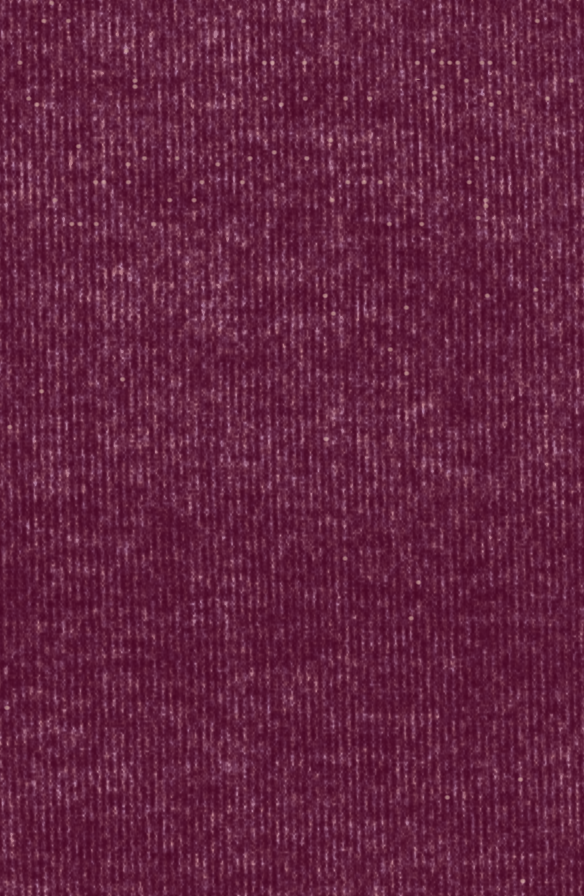
A WebGL 1 fragment shader for this texture:

```glsl
precision highp float;
// Fine-ribbed plum knit with heathered fibres, soft streaks and tiny glints.

uniform vec2 u_resolution;

#define RIBS 72.0          // ribs across
#define ROWS 150.0         // stitch rows down
#define LEAN 0.03          // sideways drift of the ribs over the height
#define RIB_DEPTH 0.42     // contrast between ridge and groove
#define STITCH_DEPTH 0.18  // contrast along each ridge
#define FIBRE 1.25         // heathered fibre contrast
#define STREAK 0.55        // horizontal yarn streak contrast
#define CLOUD 0.25         // broad tonal variation
#define GLINT 0.65         // brightness of the sparkling stitches
#define DARK vec3(0.270, 0.005, 0.125)
#define PALE vec3(0.700, 0.475, 0.565)
#define GOLD vec3(0.840, 0.680, 0.640)

const float TAU = 6.2831853;

float hash(vec2 p) {
  vec3 q = fract(vec3(p.xyx) * 0.1031);
  q += dot(q, q.yzx + 33.33);
  return fract((q.x + q.y) * q.z);
}

// Smooth value noise, centred on zero
float noise(vec2 p) {
  vec2 cell = floor(p);
  vec2 f = fract(p);
  f = f * f * (3.0 - 2.0 * f);
  float low = mix(hash(cell), hash(cell + vec2(1.0, 0.0)), f.x);
  float high = mix(hash(cell + vec2(0.0, 1.0)), hash(cell + vec2(1.0, 1.0)), f.x);
  return mix(low, high, f.y) - 0.5;
}

// Sparse bright stitches, gathered in a few rows towards the top
float glint(vec2 knit, float height) {
  vec2 cell = floor(knit);
  float upper = smoothstep(0.6, 0.95, height);
  float rowIsShiny = step(0.9, hash(vec2(cell.y, 71.0)));
  float chance = 0.003 + 0.006 * upper + 0.13 * upper * rowIsShiny;
  float lit = step(1.0 - chance, hash(cell + 19.0));
  float dist = length((fract(knit) - 0.5) * vec2(1.0, 0.85));
  return lit * (1.0 - smoothstep(0.12, 0.45, dist));
}

void main() {
  vec2 uv = gl_FragCoord.xy / u_resolution;

  // Knit coordinates: one unit per rib and per stitch row
  float bend = LEAN * uv.y + 0.006 * noise(uv * vec2(3.0, 4.0));
  vec2 knit = vec2((uv.x + bend) * RIBS, uv.y * ROWS);
  float rib = floor(knit.x);
  float stagger = hash(vec2(rib, 5.0));

  // Rounded ridges and the loops along them
  float ridge = -cos(TAU * knit.x);
  float loops = cos(TAU * (knit.y + stagger + 0.25 * ridge));
  float tone = RIB_DEPTH * (1.0 + 0.6 * noise(knit * vec2(0.3, 0.12))) * ridge;
  tone += STITCH_DEPTH * loops * (0.5 + 0.5 * ridge);
  tone += 0.2 * (stagger - 0.5);

  // Heather: short upright fibres, fine specks, streaks and broad patches
  tone += FIBRE * noise(knit * vec2(2.2, 0.9));
  tone += 0.8 * FIBRE * noise(knit * vec2(4.3, 2.6) + 37.0);
  tone += STREAK * noise(uv * vec2(14.0, 110.0) + 11.0);
  tone += 0.5 * STREAK * noise(uv * vec2(6.0, 40.0) + 53.0);
  tone += CLOUD * noise(uv * vec2(2.5, 6.0) + 83.0);
  tone += 0.2 * (smoothstep(0.2, 1.0, uv.y) - 0.4);

  // Exponential response keeps most yarn deep and a few fibres pale
  float light = min(0.25 * exp(tone), 1.0);
  vec3 color = mix(DARK, PALE, light);

  // Slight warm and cool shifts between fibres
  float tint = noise(knit * vec2(1.4, 0.9) + 127.0);
  color += tint * light * vec3(0.05, 0.02, -0.07);

  color = mix(color, GOLD, GLINT * glint(knit, uv.y));
  gl_FragColor = vec4(clamp(color, 0.0, 1.0), 1.0);
}
```
